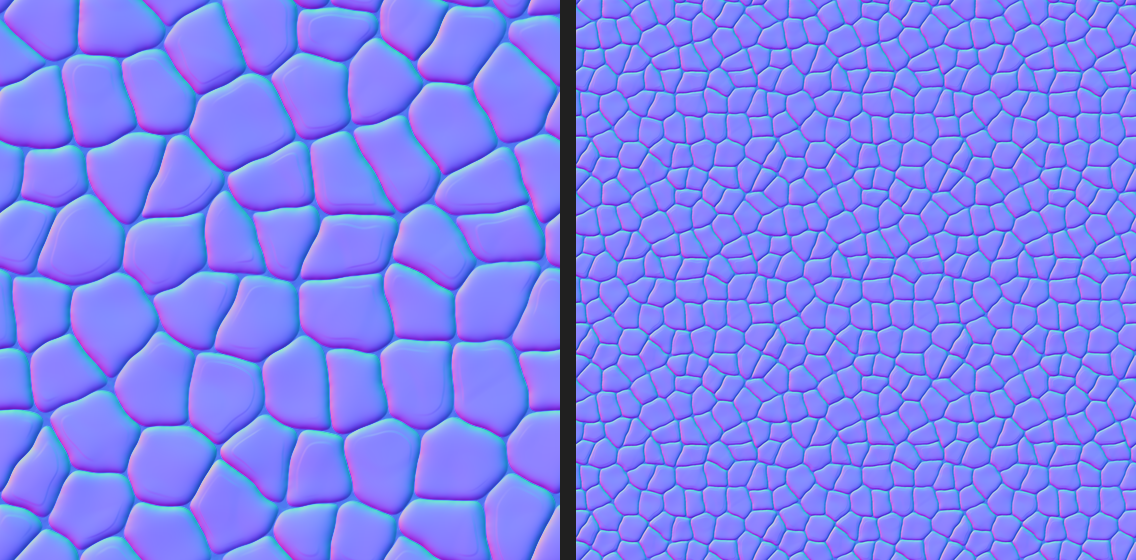
Left, the tile; right, the same tile 3 across and 3 down.
A WebGL 2 fragment shader for this texture map:

```glsl
#version 300 es
precision highp float;
// Tiling normal map of rounded, tightly packed stones with deep grooves.

uniform vec2 u_resolution;
out vec4 fragColor;

const float CELLS = 8.0;           // stones per side, even so staggered rows wrap
const float JITTER = 0.72;         // irregularity of the stone centres
const float STAGGER = 0.25;        // sideways shift of alternate rows
const float CORNER_SHARPNESS = 20.0;
const float WARP = 0.07;           // waviness of the outlines, in cells
const float CRINKLE = 0.007;       // fine roughness of the edges, in cells
const float RIM_SLOPE = 0.95;      // steep, narrow drop into the groove
const float RIM_WIDTH = 0.035;
const float SHOULDER_SLOPE = 0.72; // soft, wide rounding of the stone
const float SHOULDER_WIDTH = 0.085;
const float LEDGE_HEIGHT = 0.005;  // faint chipped step inside some rims
const float LEDGE_INSET = 0.12;
const float SWELL = 0.02;          // gentle unevenness of the faces
const float SAMPLE_STEP = 0.0018;  // slope sampling distance, in canvas units
const vec2 GROOVE_LEAN = vec2(-0.5, -0.12);
const vec3 FLAT_COLOR = vec3(0.53, 0.52, 0.5);

vec2 hash2(vec2 p) {
    vec3 q = fract(p.xyx * vec3(0.1031, 0.1030, 0.0973));
    q += dot(q, q.yzx + 33.33);
    return fract((q.xx + q.yz) * q.zy);
}

float cornerRamp(vec2 corner, vec2 offset, float period) {
    float angle = 6.28318 * hash2(mod(corner, period) + period).x;
    return dot(vec2(cos(angle), sin(angle)), offset);
}

// Gradient noise that wraps after a whole number of lattice steps.
float gradientNoise(vec2 uv, float period) {
    vec2 p = uv * period;
    vec2 i = floor(p), f = p - i;
    vec2 u = f * f * f * (f * (f * 6.0 - 15.0) + 10.0);
    vec2 e = vec2(1.0, 0.0);
    float low = mix(cornerRamp(i, f, period),
                    cornerRamp(i + e, f - e, period), u.x);
    float high = mix(cornerRamp(i + e.yx, f - e.yx, period),
                     cornerRamp(i + e.xx, f - e.xx, period), u.x);
    return mix(low, high, u.y);
}

vec2 stoneCentre(vec2 cell) {
    vec2 id = mod(cell, CELLS);
    float shift = (mod(id.y, 2.0) * 2.0 - 1.0) * STAGGER;
    return cell + 0.5 + vec2(shift, 0.0) + JITTER * (hash2(id + 7.0) - 0.5);
}

// Rounded distance to the nearest stone border, in cells.
float borderDistance(vec2 p) {
    vec2 base = floor(p);
    vec2 nearest = vec2(9.0);
    for (int y = -2; y <= 2; y++)
    for (int x = -2; x <= 2; x++) {
        vec2 toCentre = stoneCentre(base + vec2(x, y)) - p;
        if (dot(toCentre, toCentre) < dot(nearest, nearest)) nearest = toCentre;
    }
    float sum = 0.0;
    for (int y = -2; y <= 2; y++)
    for (int x = -2; x <= 2; x++) {
        vec2 other = stoneCentre(base + vec2(x, y)) - p;
        vec2 across = other - nearest;
        if (dot(across, across) > 0.0001) {
            float dist = dot(0.5 * (nearest + other), normalize(across));
            sum += exp(-CORNER_SHARPNESS * dist);
        }
    }
    return max(-log(sum) / CORNER_SHARPNESS, 0.0);
}

// Height in x, groove mask in y.
vec2 relief(vec2 uv) {
    vec2 warp = vec2(gradientNoise(uv, 18.0), gradientNoise(uv + 0.37, 18.0));
    float d = borderDistance(uv * CELLS + WARP * warp);
    d = max(d + CRINKLE * gradientNoise(uv, 72.0) * exp(-d / SHOULDER_WIDTH), 0.0);

    float rim = RIM_SLOPE * RIM_WIDTH * (1.0 - exp(-d / RIM_WIDTH));
    float shoulder = SHOULDER_SLOPE * SHOULDER_WIDTH * (1.0 - exp(-d / SHOULDER_WIDTH));
    float swell = gradientNoise(uv, 10.0);
    float depth = 1.0 + 0.5 * gradientNoise(uv + 0.61, 7.0);
    float ledge = LEDGE_HEIGHT * smoothstep(0.0, 0.03, d - LEDGE_INSET - 0.08 * swell)
                * smoothstep(0.0, 0.3, gradientNoise(uv + 0.19, 9.0));
    return vec2((rim + shoulder) * depth + ledge + SWELL * swell, exp(-d / RIM_WIDTH));
}

void main() {
    vec2 uv = gl_FragCoord.xy / u_resolution;
    vec2 e = vec2(SAMPLE_STEP, 0.0);
    vec2 right = relief(uv + e), left = relief(uv - e);
    vec2 up = relief(uv + e.yx), down = relief(uv - e.yx);

    // Slopes are per cell; red is mirrored so right-hand rims turn teal.
    vec2 slope = vec2(right.x - left.x, up.x - down.x) / (2.0 * SAMPLE_STEP * CELLS);
    float groove = 0.25 * (right.y + left.y + up.y + down.y);
    vec2 tilt = vec2(slope.x, -slope.y) + GROOVE_LEAN * groove;
    vec3 normal = normalize(vec3(tilt, 1.0));
    fragColor = vec4(clamp(FLAT_COLOR + 0.5 * normal, 0.0, 1.0), 1.0);
}
```
